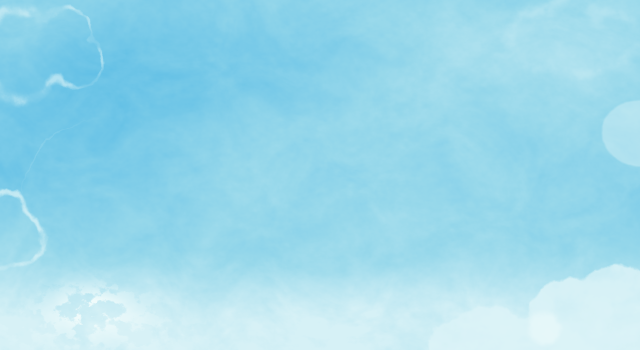
A Shadertoy shader for this texture:

```glsl
#define DEEP vec3(0.38, 0.75, 0.90)
#define MID vec3(0.60, 0.85, 0.92)
#define PALE vec3(0.84, 0.945, 0.965)
#define WHITE vec3(0.94, 0.985, 0.985)
#define WASH_AMOUNT 0.26
#define GRAIN_AMOUNT 0.17
#define PAPER_AMOUNT 0.09
#define EDGE_WOBBLE 0.030
#define LOBE_BLEND 0.018

float hash(vec2 p) {
    return fract(sin(dot(p, vec2(127.1, 311.7))) * 43758.5453);
}

float noise(vec2 p) {
    vec2 i = floor(p), f = fract(p);
    f = f * f * (3.0 - 2.0 * f);
    return mix(mix(hash(i), hash(i + vec2(1, 0)), f.x),
               mix(hash(i + vec2(0, 1)), hash(i + vec2(1, 1)), f.x), f.y);
}

float fbm(vec2 p) {
    float sum = 0.0, amp = 0.5;
    for (int i = 0; i < 5; i++) {
        sum += amp * noise(p);
        p = mat2(1.6, 1.2, -1.2, 1.6) * p + 7.3;
        amp *= 0.5;
    }
    return sum / 0.96875;
}

// Soft elliptical patch, 1 at its centre
float patchAt(vec2 p, vec2 centre, vec2 radius) {
    vec2 q = (p - centre) / radius;
    return exp(-dot(q, q));
}

float smoothMin(float a, float b) {
    float h = max(LOBE_BLEND - abs(a - b), 0.0) / LOBE_BLEND;
    return min(a, b) - h * h * LOBE_BLEND * 0.25;
}

float lobe(vec2 p, vec3 circle) { return length(p - circle.xy) - circle.z; }

// Distance to a cloud of four lobes, each given as centre and radius
float cloud(vec2 p, vec3 a, vec3 b, vec3 c, vec3 d) {
    return smoothMin(smoothMin(lobe(p, a), lobe(p, b)),
                     smoothMin(lobe(p, c), lobe(p, d)));
}

float fill(float d, float soft) { return 1.0 - smoothstep(-soft, soft, d); }

float stroke(float d, float width) { return 1.0 - smoothstep(width * 0.1, width, abs(d)); }

// Sky tone: 0 deep, 0.5 mid, 1 pale
float skyTone(vec2 p) {
    float tone = 0.36 + 0.17 * (1.0 - smoothstep(0.20, 0.58, p.y));
    tone += 0.45 * (1.0 - smoothstep(0.05, 0.31, p.y));
    tone -= 0.25 * patchAt(p, vec2(0.24, 0.78), vec2(0.30, 0.18));
    tone -= 0.17 * patchAt(p, vec2(0.82, 0.79), vec2(0.30, 0.17));
    tone -= 0.15 * patchAt(p, vec2(0.08, 0.52), vec2(0.36, 0.16));
    tone -= 0.07 * patchAt(p, vec2(1.70, 0.42), vec2(0.25, 0.15));
    tone += 0.22 * patchAt(p, vec2(1.62, 0.93), vec2(0.42, 0.26));
    tone += 0.13 * patchAt(p, vec2(1.15, 0.65), vec2(0.28, 0.30));
    tone += 0.10 * patchAt(p, vec2(0.62, 0.58), vec2(0.25, 0.16));
    tone += 0.14 * patchAt(p, vec2(0.07, 0.90), vec2(0.12, 0.09));
    // Wash, blotches and paper tooth, dragged by a slow warp
    vec2 w = p + 0.12 * vec2(noise(p * 7.0), noise(p * 7.0 + 9.0));
    tone += WASH_AMOUNT * (fbm(w * vec2(4.0, 5.5) + 2.0) - 0.5);
    tone += GRAIN_AMOUNT * (fbm(w * vec2(19.0, 25.0)) - 0.5);
    return tone + PAPER_AMOUNT * (fbm(p * vec2(55.0, 70.0)) - 0.5);
}

void mainImage(out vec4 fragColor, in vec2 fragCoord) {
    vec2 p = fragCoord / iResolution.xy * vec2(1.8286, 1.0);
    // Watercolour sky
    float tone = skyTone(p);
    vec3 col = mix(DEEP, MID, clamp(tone * 2.0, 0.0, 1.0));
    col = mix(col, PALE, clamp(tone * 2.0 - 1.0, 0.0, 1.0));
    // Ragged coordinates for the painted edges
    vec2 q = p + EDGE_WOBBLE * (vec2(fbm(p * 25.0), fbm(p * 25.0 + 31.0)) - 0.5);
    float brush = smoothstep(0.28, 0.68, fbm(p * 18.0 + 5.0));

    // Outlined clouds and a thin arc on the left
    float d = cloud(q, vec3(0.05, 0.88, 0.095), vec3(0.19, 0.905, 0.071),
                    vec3(0.226, 0.82, 0.067), vec3(0.06, 0.81, 0.095));
    d = smoothMin(d, lobe(q, vec3(0.13, 0.85, 0.08)));
    float band = mix(0.024, 0.007, smoothstep(0.08, 0.26, p.x));
    col = mix(col, PALE, stroke(d, band) * (0.15 + 0.5 * brush));
    d = cloud(q, vec3(0.024, 0.405, 0.048), vec3(0.06, 0.31, 0.067),
              vec3(0.0, 0.314, 0.079), vec3(0.03, 0.36, 0.06));
    col = mix(col, PALE, stroke(d, 0.012) * (0.2 + 0.6 * brush));
    float arc = stroke(lobe(q, vec3(0.30, 0.42, 0.24)), 0.004);
    col = mix(col, PALE, 0.15 * arc * patchAt(p, vec2(0.14, 0.56), vec2(0.12)));

    // Hazy cloud and pale disc on the right
    d = cloud(q, vec3(1.536, 0.893, 0.09), vec3(1.643, 0.876, 0.102),
              vec3(1.75, 0.893, 0.083), vec3(1.63, 0.94, 0.076));
    col = mix(col, PALE, 0.04 * fill(d, 0.012) + 0.28 * stroke(d + 0.01, 0.028) * brush);
    d = length((mix(p, q, 0.3) - vec2(1.825, 0.62)) / vec2(1.12, 1.0)) - 0.094;
    col = mix(col, PALE, 0.45 * fill(d, 0.004));

    // Cloud bank at the lower right
    d = cloud(q, vec3(1.762, 0.119, 0.124), vec3(1.619, 0.10, 0.105),
              vec3(1.667, 0.024, 0.143), vec3(1.829, 0.048, 0.14));
    d = min(d, cloud(q, vec3(1.405, 0.024, 0.107), vec3(1.31, 0.0, 0.09),
                     vec3(1.488, 0.0, 0.083), vec3(1.56, 0.06, 0.052)));
    col = mix(col, mix(PALE, WHITE, 0.25), fill(d, 0.005) * (0.65 + 0.2 * brush));
    col = mix(col, WHITE, 0.5 * fill(lobe(q, vec3(1.56, 0.06, 0.045)), 0.012));

    // Dry white dabs at the lower left
    float dabs = smoothstep(0.46, 0.60, fbm(p * vec2(28.0, 34.0) + 11.0));
    float area = patchAt(p, vec2(0.26, 0.12), vec2(0.11, 0.06))
               + 0.4 * patchAt(p, vec2(0.28, 0.06), vec2(0.28, 0.09));
    col = mix(col, WHITE, clamp(0.85 * dabs * area + 0.1 * area, 0.0, 1.0));
    fragColor = vec4(col, 1.0);
}
```
